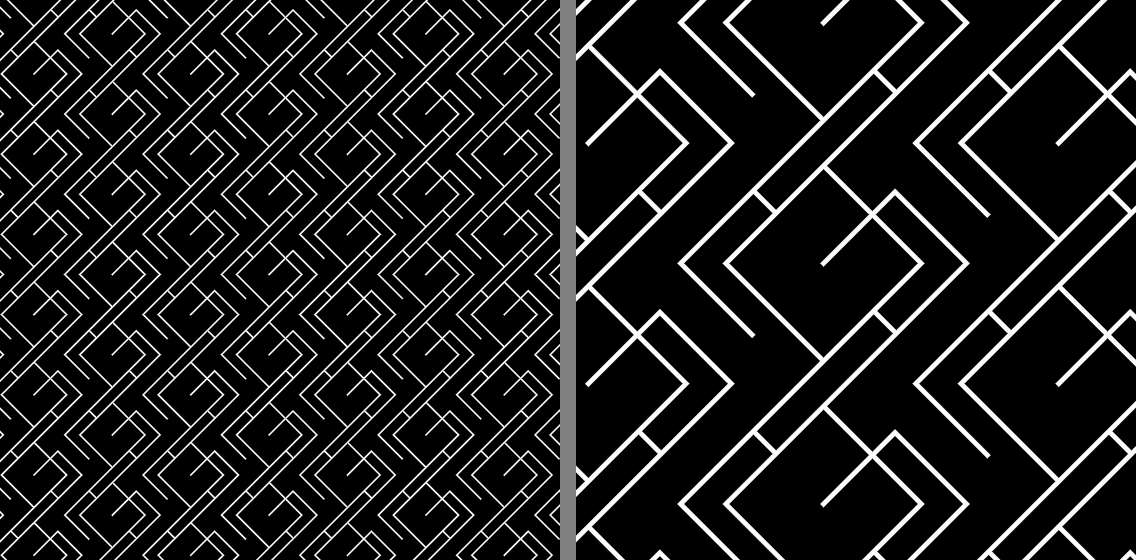
Left, the full canvas; right, a detail of the centre.
Reproduce this pattern procedurally as a Shadertoy shader.

```glsl
// Staggered lattice of interlocking diagonal hooks, thin white lines on black.

const float ROW_PITCH = 0.14323;            // height of one repeat, in canvas units
const float COL_PITCH = 0.9773;             // column spacing, in row pitches
const vec2  ANCHOR = vec2(0.4807, 0.5099);  // centre of one hook on the canvas
const float LINE_WIDTH = 0.0029;            // in canvas units
const float INNER = 0.406;                  // half-width of the inner diamond
const float OUTER = 1.0 - INNER;            // half-width of the outer outline
const float RUNG = 0.011;                   // place of the short rungs along the band
const vec3  BACKGROUND = vec3(0.0);
const vec3  LINE_COLOR = vec3(0.99);

// Square distance to an axis-aligned stroke, which keeps the corners mitred.
float stroke(vec2 q, vec2 a, vec2 b) {
    vec2 d = abs(q - 0.5 * (a + b)) - 0.5 * abs(b - a);
    return max(max(d.x, d.y), 0.0);
}

// One repeat; the diagonals become the axes of q.
float hookMotif(vec2 p) {
    vec2 q = vec2(p.x + p.y, p.x - p.y);

    // Hook and outer right side
    float d = stroke(q, vec2(0.0), vec2(OUTER, 0.0));
    d = min(d, stroke(q, vec2(OUTER, 0.0), vec2(OUTER)));

    // Two long rails leading to the repeat below
    d = min(d, stroke(q, vec2(OUTER), vec2(OUTER - 2.0, OUTER)));
    d = min(d, stroke(q, vec2(INNER), vec2(INNER - 2.0, INNER)));

    // Inner diamond sides and the loose outer left arm
    d = min(d, stroke(q, vec2(INNER), vec2(INNER, -INNER)));
    d = min(d, stroke(q, vec2(-INNER), vec2(-INNER, INNER)));
    d = min(d, stroke(q, vec2(-OUTER), vec2(-OUTER, 0.0)));

    // Rungs between the rails
    d = min(d, stroke(q, vec2(RUNG, INNER), vec2(RUNG, OUTER)));
    d = min(d, stroke(q, vec2(RUNG, -OUTER), vec2(RUNG, -INNER)));
    return d * inversesqrt(2.0);
}

// Nearest line over the neighbouring repeats; odd columns shift half a row.
float latticeDistance(vec2 p) {
    float nearestColumn = floor(p.x / COL_PITCH + 0.5);
    float d = 1e3;
    for (int i = -1; i <= 1; i++) {
        float column = nearestColumn + float(i);
        float y = p.y - 0.5 * mod(column, 2.0);
        vec2 cell = vec2(p.x - column * COL_PITCH, fract(y + 0.5) - 0.5);
        for (int j = -1; j <= 1; j++) {
            d = min(d, hookMotif(cell - vec2(0.0, float(j))));
        }
    }
    return d;
}

void mainImage(out vec4 fragColor, in vec2 fragCoord) {
    vec2 uv = fragCoord / iResolution.y;
    float d = latticeDistance((uv - ANCHOR) / ROW_PITCH) * ROW_PITCH;

    // Edge smoothing over one pixel
    float coverage = clamp(0.5 + (0.5 * LINE_WIDTH - d) * iResolution.y, 0.0, 1.0);
    fragColor = vec4(mix(BACKGROUND, LINE_COLOR, coverage), 1.0);
}
```
